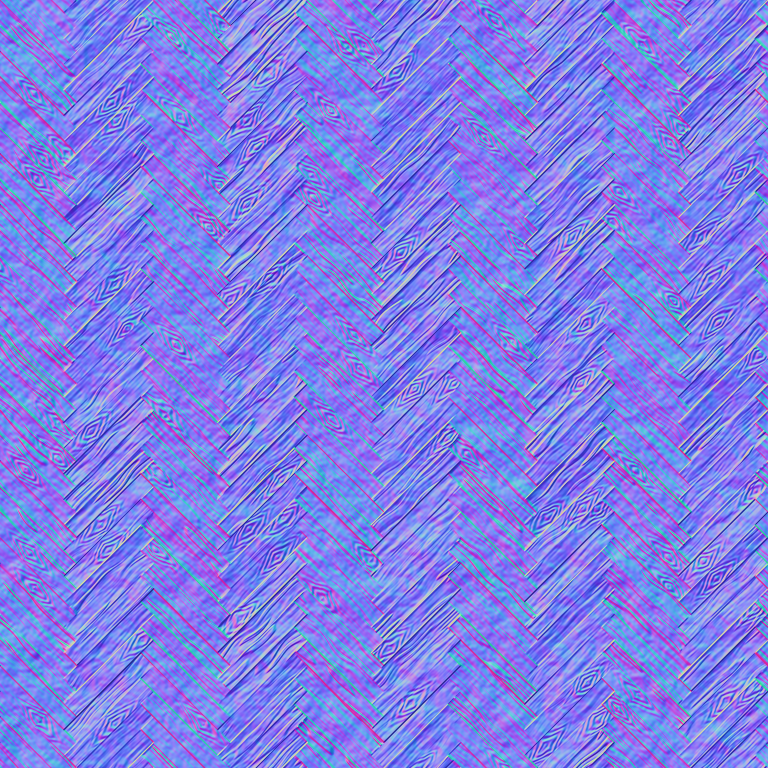
Give the GLSL for this texture map, as a WebGL 2 fragment shader.

```glsl
#version 300 es
precision highp float;
// Normal map of a worn herringbone wood floor with raised grain.

uniform vec2 u_resolution;
out vec4 fragColor;

const float ROWS = 30.0;         // planks stacked down the canvas
const float PLANK_RATIO = 6.0;   // plank length over plank width
const float SLOPE_STEP = 0.0012; // half width of the slope filter, in canvas units
const float RELIEF = 1.65;       // overall steepness
const float BLUE_GAIN = 0.975;   // softens the facing axis
const int SAMPLES = 2;           // smoothing samples per axis

float hash(vec2 p) {
    return fract(sin(dot(p, vec2(127.1, 311.7))) * 43758.545);
}

float noise(vec2 p) {
    vec2 cell = floor(p);
    vec2 f = p - cell;
    f = f * f * (3.0 - 2.0 * f);
    float low = mix(hash(cell), hash(cell + vec2(1.0, 0.0)), f.x);
    float high = mix(hash(cell + vec2(0.0, 1.0)), hash(cell + 1.0), f.x);
    return mix(low, high, f.y);
}

// Herringbone layout: xy = position along and across the plank, zw = plank id
vec4 herringbone(vec2 p, float rows, float ratio) {
    vec2 q = rows * vec2(p.x + p.y, p.y - p.x) + vec2(0.0, ratio);
    vec2 cell = floor(q);
    vec2 f = q - cell;
    float k = mod(cell.x - cell.y, 2.0 * ratio);
    if (k < ratio) {
        return vec4(k + f.x, f.y, cell.x - k, cell.y);
    }
    float segment = 2.0 * ratio - 1.0 - k;
    return vec4(segment + f.y, f.x, cell.x + 0.5, cell.y - segment + 0.5);
}

// Long fibres, with the deepest ones opened into cracks
float grainHeight(vec2 uv, vec2 seed, float wear) {
    float bend = 0.3 * noise(vec2(uv.x * 0.7, uv.y) + seed);
    float fibre = noise(vec2(uv.x * 0.4, (uv.y + bend) * 5.0) + seed);
    float fine = noise(vec2(uv.x * 1.3, (uv.y + bend) * 10.0) + seed.yx);
    float crack = smoothstep(0.66, 0.8, fibre);
    return 0.08 * fibre + 0.04 * fine - 0.14 * wear * crack;
}

// Pointed growth rings, drawn out along the plank
float ringHeight(vec2 uv, vec2 seed, float ratio) {
    vec2 center = vec2(ratio * hash(seed + 3.1), 0.2 + 0.6 * hash(seed + 5.7));
    float warp = noise(uv * vec2(1.5, 3.0) + seed);
    vec2 d = abs(uv - center);
    float arch = 0.38 * d.x + length(vec2(d.y, 0.08));
    float fade = 1.0 - smoothstep(0.4, 1.0, arch);
    return 0.032 * fade * sin(28.0 * arch + 6.0 * warp);
}

// Sunken joint around a plank
float jointHeight(vec2 uv, float ratio, float depth) {
    vec2 border = min(uv, vec2(ratio, 1.0) - uv);
    return -depth * (1.0 - smoothstep(0.0, 0.14, min(border.x, border.y)));
}

float floorHeight(vec2 p) {
    vec4 plank = herringbone(p, ROWS, PLANK_RATIO);
    vec2 uv = plank.xy;
    vec2 id = plank.zw;
    vec2 seed = 40.0 * vec2(hash(id), hash(id + 17.3));

    float lift = 2.0 * hash(id + 7.9) - 1.0;
    float level = 0.13 * lift * abs(lift);
    float tilt = 0.28 * (hash(id + 23.7) - 0.5) * (uv.y - 0.5);
    float wear = hash(id + 31.1);
    float ringed = step(0.66, hash(id + 41.3));

    float h = level + tilt;
    h += grainHeight(uv, seed, wear) * mix(1.0, 0.55, ringed);
    h += ringed * ringHeight(uv, seed, PLANK_RATIO);
    h += jointHeight(uv, PLANK_RATIO, 0.08 * wear * wear);

    // Undulation, dents and roughness shared by all planks
    h += 0.16 * noise(p * 31.0 + 4.0) + 0.07 * noise(p * 85.0);
    h += 0.035 * noise(p * 210.0 + 9.0);
    return h;
}

// Surface normal, with height measured in plank widths
vec3 floorNormal(vec2 p, float stepSize, float relief) {
    vec2 e = vec2(stepSize, 0.0);
    vec2 rise = vec2(floorHeight(p + e.xy) - floorHeight(p - e.xy),
                     floorHeight(p + e.yx) - floorHeight(p - e.yx));
    float run = 2.0 * stepSize * ROWS * sqrt(2.0);
    return normalize(vec3(-relief * rise / run, 1.0));
}

// Tangent-space colour with the green axis pointing down
vec3 encodeNormal(vec3 n, float blueGain) {
    return (0.5 + 0.5 * vec3(n.x, -n.y, n.z)) * vec3(1.0, 1.0, blueGain);
}

void main() {
    vec3 color = vec3(0.0);
    for (int i = 0; i < SAMPLES * SAMPLES; i++) {
        vec2 offset = (vec2(i % SAMPLES, i / SAMPLES) + 0.5) / float(SAMPLES) - 0.5;
        vec2 p = (gl_FragCoord.xy + offset) / u_resolution;
        color += encodeNormal(floorNormal(p, SLOPE_STEP, RELIEF), BLUE_GAIN);
    }
    fragColor = vec4(color / float(SAMPLES * SAMPLES), 1.0);
}
```
